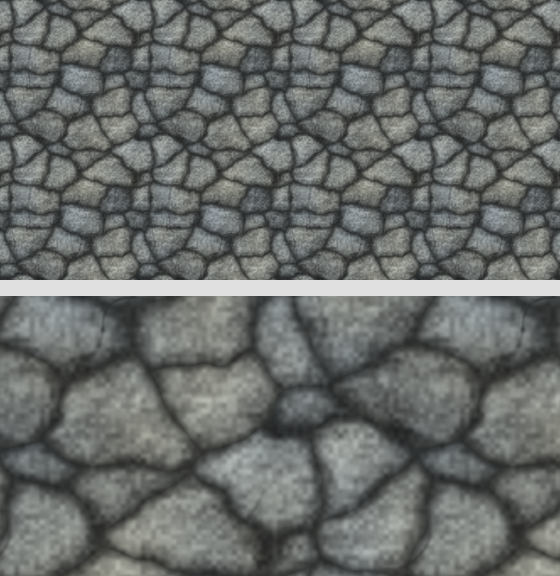
Top, the full canvas; bottom, a detail of the centre.
A WebGL 1 fragment shader for this texture:

```glsl
precision highp float;
// Rough grey fieldstone wall: a square block of stones repeated 4 by 2 times.
// Stones are a weighted Voronoi diagram on a wrapping grid of shifted courses;
// rounded joint distance gives the domes, wrapping noise the weathering.
uniform vec2 u_resolution;

const vec2 GRID = vec2(4.0, 6.0);        // stones per block
const vec2 CELL = vec2(1.0, 0.9);        // cell size; height is stretched

vec2 hash2(vec2 p) {
    vec3 q = fract(p.xyx * vec3(0.1031, 0.1030, 0.0973));
    q += dot(q, q.yzx + 33.33);
    return fract((q.xx + q.yz) * q.zy);
}

// Value noise with a whole number of lattice cells per block, so it wraps.
float noise(vec2 t, vec2 freq) {
    vec2 p = t * freq;
    vec2 i = floor(p), f = fract(p);
    f = f * f * (3.0 - 2.0 * f);
    float a = hash2(mod(i, freq)).x;
    float b = hash2(mod(i + vec2(1.0, 0.0), freq)).x;
    float c = hash2(mod(i + vec2(0.0, 1.0), freq)).x;
    float d = hash2(mod(i + 1.0, freq)).x;
    return mix(mix(a, b, f.x), mix(c, d, f.x), f.y);
}

float fbm(vec2 t) {
    float sum = 0.0, amp = 0.5, freq = 7.0;
    for (int i = 0; i < 4; i++) {
        sum += amp * noise(t, vec2(freq));
        amp *= 0.58;
        freq *= 2.0;
    }
    return sum;
}

// Stone centre in xy, size weight in z: some pebbles, mostly large stones.
vec3 stoneSite(vec2 cell) {
    vec2 id = mod(cell, GRID);
    vec2 jitter = (hash2(id + 7.0) - 0.5) * vec2(0.8, 0.6);
    float shift = hash2(vec2(id.y, 19.0)).x - 0.5;
    vec2 centre = (cell + 0.5 + jitter + vec2(shift, 0.0)) * CELL;
    float size = hash2(id + 41.0).x;
    return vec3(centre, 0.3 * smoothstep(0.15, 0.5, size) + 0.15 * size);
}

float powerDistance(vec2 p, vec3 site) {
    vec2 r = p - site.xy;
    return dot(r, r) - site.z;
}

void main() {
    vec2 t = gl_FragCoord.xy / u_resolution * vec2(4.0, 2.0);

    // Bend the joints so that no stone has straight sides.
    vec2 bend = vec2(noise(t, vec2(9.0)), noise(t + 0.37, vec2(9.0))) - 0.5;
    vec2 ripple = vec2(noise(t, vec2(23.0)), noise(t + 0.61, vec2(23.0))) - 0.5;
    vec2 p = t * GRID * CELL + 0.22 * bend + 0.08 * ripple;
    vec2 base = floor(p / CELL);

    // Stone that owns this point.
    vec3 own = vec3(0.0);
    vec2 ownCell = base;
    float nearest = 100.0;
    for (int y = -2; y <= 2; y++) {
        for (int x = -2; x <= 2; x++) {
            vec2 cell = base + vec2(float(x), float(y));
            vec3 site = stoneSite(cell);
            float d = powerDistance(p, site);
            if (d < nearest) {
                nearest = d;
                own = site;
                ownCell = cell;
            }
        }
    }

    // Distance to the joints, blended to round off the corners.
    float sum = 0.0001;
    for (int y = -2; y <= 2; y++) {
        for (int x = -2; x <= 2; x++) {
            vec3 site = stoneSite(base + vec2(float(x), float(y)));
            float gap = length(site.xy - own.xy);
            if (gap > 0.001) {
                float d = (powerDistance(p, site) - nearest) / (2.0 * gap);
                sum += exp(-22.0 * d);
            }
        }
    }
    float edge = -log(sum) / 22.0;

    // Weathering: mottling, lit relief, bedding lines, grain and cracks.
    float mottle = fbm(t);
    float relief = mottle - fbm(t + vec2(-0.008, 0.013));
    float bedding = noise(t, vec2(15.0, 58.0)) - 0.5;
    float grain = noise(t, vec2(83.0)) - 0.5;
    float vein = abs(noise(t + 0.23, vec2(8.0)) - 0.5);
    float crack = (1.0 - smoothstep(0.0, 0.06, vein))
                * smoothstep(0.4, 0.7, noise(t, vec2(5.0)));

    // Dark soft joints, domed faces lit from the upper left.
    vec2 tone = hash2(mod(ownCell, GRID) + 83.0);
    vec2 lean = p - own.xy;
    float worn = edge + 0.07 * (mottle - 0.5);
    float face = smoothstep(-0.04, 0.14, worn);
    float light = 0.185 + 0.18 * face + 0.15 * smoothstep(0.0, 0.3, worn);
    light += face * (0.09 * (tone.x - 0.5) + 0.1 * lean.y - 0.04 * lean.x
           + 0.24 * (mottle - 0.45) + 0.07 * bedding - 0.1 * crack);
    light += (0.35 + 0.65 * face) * (0.4 * relief + 0.15 * grain);

    // Blue-grey to olive stain, by stone and in patches.
    float stain = 0.5 * tone.y + 0.9 * noise(t + 0.5, vec2(6.0)) - 0.2;
    vec3 tint = mix(vec3(0.95, 1.01, 1.04), vec3(1.01, 1.02, 0.95),
                    clamp(stain, 0.0, 1.0));
    gl_FragColor = vec4(clamp(light, 0.1, 0.75) * tint, 1.0);
}
```
